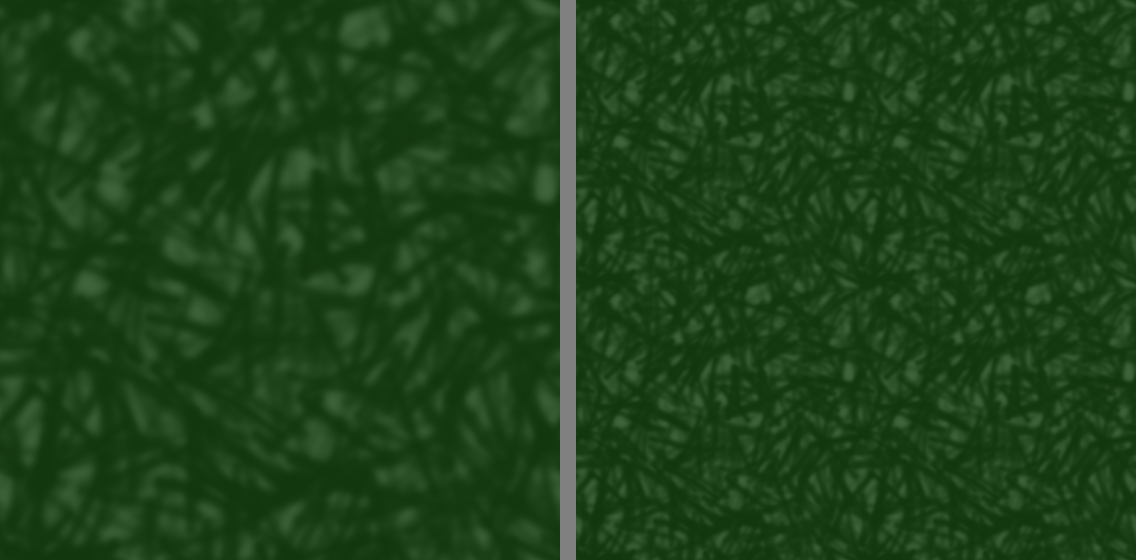
Left, the tile; right, the same tile 2 across and 2 down.
Reproduce this texture procedurally as a three.js fragment shader.

```glsl
// Draws a seamless tangle of soft dark green blades over lighter green ground.
varying vec2 vUv;

const float CELLS = 14.0;          // whole cells across the tile
const int REACH = 2;               // neighbour cells a blade can extend into
const int BLADES_PER_CELL = 3;
const float PI = 3.14159;

const vec3 SHADOW_GREEN = vec3(0.07, 0.21, 0.05);
const vec3 LIGHT_GREEN = vec3(0.25, 0.39, 0.23);

float hash(vec2 p) {
  return fract(sin(dot(p, vec2(127.1, 311.7))) * 43758.5);
}

// Gaussian falloff around a slightly bent segment centred on the origin
float bladeMask(vec2 p, float angle, float halfLength, float bend, float softness) {
  float c = cos(angle);
  float s = sin(angle);
  vec2 q = vec2(c * p.x + s * p.y, c * p.y - s * p.x);
  float along = clamp(q.x / halfLength, -1.0, 1.0);
  q.y -= bend * (along * along - 0.5);
  q.x -= along * halfLength;
  return exp(-0.5 * dot(q, q) / (softness * softness));
}

// Light left after one randomly placed blade of the given wrapped cell
float bladeLight(vec2 uv, vec2 cell, float layer) {
  vec2 seed = mod(cell, CELLS) + layer * vec2(19.0, 37.0);
  vec2 jitter = vec2(hash(seed + 0.13), hash(seed + 0.29));
  vec2 center = (cell + jitter) / CELLS;
  float angle = PI * hash(seed + 0.41);
  float halfLength = mix(0.06, 0.11, hash(seed + 0.57));
  float bend = mix(-0.008, 0.008, hash(seed + 0.71));
  float opacity = mix(0.2, 0.85, hash(seed + 0.83));
  return 1.0 - opacity * bladeMask(uv - center, angle, halfLength, bend, 0.0095);
}

// Overlapping blades multiply into deeper shade
float tangleLight(vec2 uv) {
  vec2 home = floor(uv * CELLS);
  float light = 1.0;
  for (int y = -REACH; y <= REACH; y++) {
    for (int x = -REACH; x <= REACH; x++) {
      vec2 cell = home + vec2(float(x), float(y));
      for (int layer = 0; layer < BLADES_PER_CELL; layer++) {
        light *= bladeLight(uv, cell, float(layer));
      }
    }
  }
  return light;
}

void main() {
  vec3 color = mix(SHADOW_GREEN, LIGHT_GREEN, tangleLight(vUv));
  gl_FragColor = vec4(color, 1.0);
}
```
